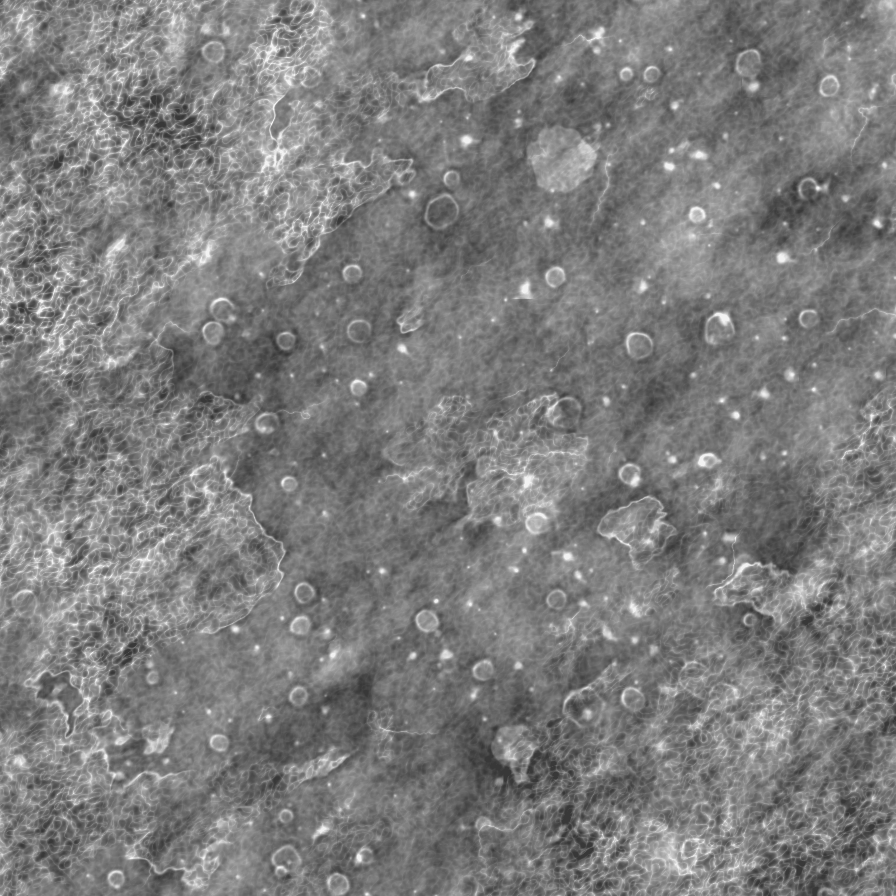
Write a WebGL 1 fragment shader that draws this texture.

```glsl
precision highp float;
// Grey planetary terrain: wrinkled plateaus, smooth plains, mesas and small craters.
uniform vec2 u_resolution;

vec2 hash2(vec2 p) {
  vec3 a = fract(p.xyx * vec3(0.1031, 0.1030, 0.0973));
  a += dot(a, a.yzx + 33.33);
  return fract((a.xx + a.yz) * a.zy);
}

float corner(vec2 cell, vec2 offset) {
  float angle = 6.2832 * hash2(cell).x;
  return dot(vec2(cos(angle), sin(angle)), offset);
}

// Gradient noise, centred on zero
float noise(vec2 p) {
  vec2 i = floor(p), f = fract(p);
  vec2 u = f * f * f * (f * (f * 6.0 - 15.0) + 10.0);
  vec2 e = vec2(1.0, 0.0);
  float low = mix(corner(i, f), corner(i + e.xy, f - e.xy), u.x);
  float high = mix(corner(i + e.yx, f - e.yx), corner(i + e.xx, f - e.xx), u.x);
  return mix(low, high, u.y);
}

float fbm(vec2 p) {
  float sum = 0.0, amp = 1.0;
  for (int i = 0; i < 5; i++) {
    sum += amp * noise(p);
    p = mat2(1.6, 1.2, -1.2, 1.6) * p + 17.3;
    amp *= 0.5;
  }
  return sum;
}

// Bright crest along the zero contour of noise
float crest(vec2 p) {
  return exp(-7.0 * abs(noise(p))) - 0.38;
}

// Scattered rings with a lit rim and a tinted floor
float craters(vec2 p, float cells, float size, float share, float rim, float fill) {
  vec2 id = floor(p * cells) + cells * 7.0;
  vec2 place = hash2(id), kind = hash2(id + 57.0);
  vec2 d = (fract(p * cells) - 0.25 - 0.5 * place) / cells;
  float r = size * (0.5 + 0.7 * kind.x);
  float dist = length(d) + 0.3 * r * noise(p * 55.0);
  float e = (dist - r) / 0.0021;
  float outer = (dist - r - 0.005) / 0.003;
  float light = 0.75 + 0.45 * dot(d, vec2(-0.6, 0.8)) / r + 0.9 * noise(p * 70.0);
  float bowl = smoothstep(r + 0.002, r - 0.003, dist);
  float ring = rim * (light * exp(-e * e) - 0.25 * exp(-outer * outer));
  return step(kind.y, share) * (ring + fill * bowl);
}

// Scattered bright specks, a few of them large
float specks(vec2 p, float cells, float share) {
  vec2 id = floor(p * cells) + cells * 3.0;
  vec2 place = hash2(id), kind = hash2(id + 91.0);
  vec2 d = (fract(p * cells) - 0.25 - 0.5 * place) / cells;
  float r = 0.0022 + 0.005 * pow(kind.x, 5.0);
  d *= 1.0 + 1.1 * noise(p * 90.0);
  return step(kind.y, share) * (0.13 + 0.3 * kind.x) * exp(-dot(d, d) / (r * r));
}

void main() {
  vec2 p = gl_FragCoord.xy / u_resolution.y;
  // Coordinates along and across the diagonal grain
  vec2 q = vec2(dot(p, vec2(0.77, 0.64)), dot(p, vec2(-0.64, 0.77)));
  vec2 warp = vec2(fbm(p * 13.0), fbm(p * 13.0 + 40.0));
  vec2 bend = vec2(noise(p * 22.0), noise(p * 22.0 + 40.0));

  // Height fields: left plateau, lower right badlands, isolated mesas
  float swell = fbm(q * vec2(4.0, 6.5) + 3.0);
  float plateau = 0.28 - p.x + 0.28 * (p.y - 0.5) + 0.36 * swell;
  float badlands = p.x - p.y - 0.48 + 0.4 * fbm(q * vec2(4.0, 7.0) + 21.0);
  float mesa = 0.25 * (fbm(q * vec2(3.4, 6.2) + 0.1 * warp + 52.0) - 0.34);
  float field = max(plateau, mesa);
  float raised = smoothstep(-0.006, 0.006, field);
  float inland = smoothstep(-0.02, 0.12, plateau);
  float pits = smoothstep(0.15, 0.45, fbm(q * vec2(4.0, 8.0) + 80.0));
  float rough = max(raised * (0.5 + 0.5 * inland), 0.8 * smoothstep(-0.12, 0.15, badlands));
  rough *= 1.0 - 0.8 * pits;

  // Broad shading, diagonal streaks and small pale patches
  float tone = 0.47 + 0.16 * fbm(q * vec2(3.0, 6.0) + 9.0);
  tone += 0.11 * fbm(p * 11.0 + 30.0) + 0.04 * raised - 0.08 * pits;
  tone += 0.24 * smoothstep(0.3, 0.85, fbm(q * vec2(5.0, 11.0) + 64.0));
  tone += 0.2 * smoothstep(0.55, 0.8, fbm(q * vec2(12.0, 20.0) + 44.0));

  // Relief lit from the upper left, coarse and fine
  vec2 w = q * vec2(0.85, 1.15) + 0.006 * bend;
  float relief = fbm(w * 17.0 + vec2(0.12, -0.2)) - fbm(w * 17.0);
  relief += 0.7 * (fbm(w * 46.0 + vec2(0.15, -0.28)) - fbm(w * 46.0));
  tone += relief * mix(0.11, 0.2, rough);

  // Wrinkles of three sizes
  float creases = 0.19 * crest(w * 42.0) + 0.21 * crest(w * 76.0 + 11.0);
  creases += 0.18 * crest(w * 115.0 + 5.0);
  float patchy = 0.88 + 0.9 * noise(p * 10.0 + 70.0);
  tone += creases * mix(0.2, patchy, rough);

  // Lit scarps with a shadow at their foot
  float lit = smoothstep(-0.1, 0.3, noise(p * 9.0 + 15.0));
  float e = field / 0.007;
  tone += 0.26 * lit * exp(-e * e);
  tone -= 0.11 * lit * (1.0 - raised) * smoothstep(-0.06, -0.005, field);

  // Thin broken ridges
  float ridge = abs(noise(q * vec2(4.0, 7.0) + 0.3 * warp + 33.0));
  float present = smoothstep(0.05, 0.35, noise(p * 7.0 + 26.0) + 0.3 * warp.x);
  tone += 0.24 * present * exp(-ridge * 55.0);

  // Craters from wide pale discs to small rings, then specks
  float marks = craters(p, 4.0, 0.036, 0.2, 0.07, 0.15);
  for (int i = 0; i < 3; i++) {
    float k = float(i);
    marks += craters(p + 0.13 * k, 7.0 + 3.0 * k, 0.02 - 0.005 * k, 0.22, 0.23, 0.05 * (k - 0.4));
    marks += specks(p + 0.07 * k, 17.0 + 7.0 * k, 0.26);
  }
  tone += marks * (1.0 - 0.6 * rough);

  // Fine grain, then stronger highlights
  tone += 0.06 * noise(p * 120.0) + 0.07 * noise(p * 190.0 + 8.0);
  tone += 0.3 * max(tone - 0.62, 0.0);
  gl_FragColor = vec4(vec3(clamp(tone, 0.22, 0.95)), 1.0);
}
```
